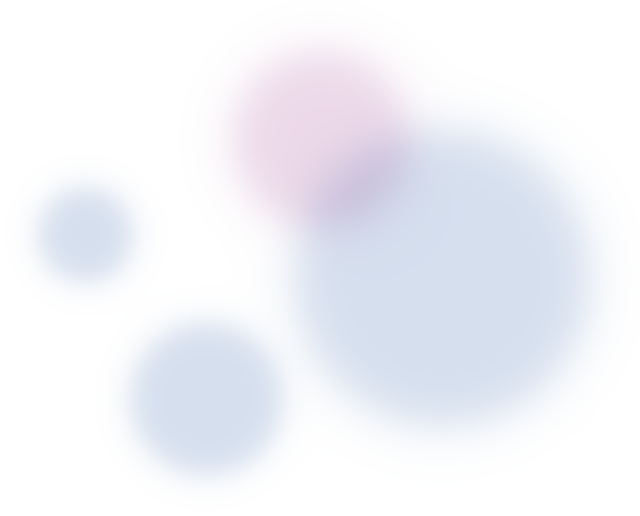
Reproduce this background procedurally as a WebGL 1 fragment shader.

```glsl
precision highp float;
// Soft pastel bubbles on white: three blue discs and one pink disc.
// Each disc is a circle distance blurred by a smooth sigmoid edge,
// and the tints multiply so that overlaps deepen to lavender.

uniform vec2 u_resolution;

// Coverage of a blurred disc: 1 inside, 0.5 on the rim, 0 outside.
float softDisc(vec2 p, vec2 center, float radius, float blur) {
  float rimDistance = length(p - center) - radius;
  return 1.0 / (1.0 + exp(1.7 * rimDistance / blur));
}

void main() {
  // Canvas heights, origin at the lower left, centred on the width
  vec2 p = (gl_FragCoord.xy - vec2(0.5 * u_resolution.x, 0.0)) / u_resolution.y;

  vec3 white = vec3(1.0);
  vec3 blue = vec3(0.835, 0.873, 0.932);
  vec3 pink = vec3(0.925, 0.848, 0.913);

  // Blue discs: large right, medium lower left, small far left
  vec3 color = mix(white, blue, softDisc(p, vec2(0.237, 0.461), 0.285, 0.045));
  color *= mix(white, blue, softDisc(p, vec2(-0.220, 0.227), 0.146, 0.029));
  color *= mix(white, blue, softDisc(p, vec2(-0.454, 0.545), 0.089, 0.028));

  // Pink disc overlapping the large blue one
  color *= mix(white, pink, softDisc(p, vec2(0.002, 0.730), 0.168, 0.042));

  gl_FragColor = vec4(color, 1.0);
}
```
